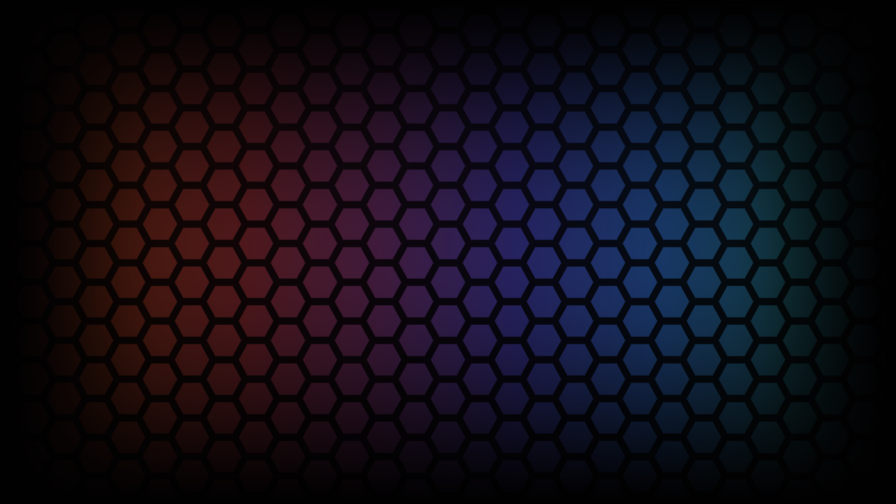
A Shadertoy shader for this pattern:

```glsl
// Dark honeycomb mesh lit by a soft red-to-teal glow that fades to black at the borders.

// Distance from the nearest cell centre; cells are one unit tall and meet at 0.5.
float hexDistance(vec2 p) {
    const vec2 period = vec2(sqrt(3.0), 1.0);
    vec2 a = p - period * floor(p / period + 0.5);
    vec2 b = p - period * (floor(p / period) + 0.5);
    vec2 q = abs(dot(a, a) < dot(b, b) ? a : b);
    return max(q.y, dot(q, vec2(sqrt(3.0), 1.0) * 0.5));
}

// Hue sweep from ember through violet and blue to teal.
vec3 spectrum(float x) {
    vec3 stops[6] = vec3[6](
        vec3(0.26, 0.09, 0.04),
        vec3(0.30, 0.09, 0.10),
        vec3(0.24, 0.10, 0.23),
        vec3(0.14, 0.13, 0.37),
        vec3(0.09, 0.21, 0.40),
        vec3(0.06, 0.22, 0.25));
    float t = clamp((x - 0.12) / 0.76, 0.0, 1.0) * 5.0;
    vec3 color = stops[0];
    for (int i = 1; i < 6; i++) {
        color = mix(color, stops[i], clamp(t - float(i - 1), 0.0, 1.0));
    }
    return color;
}

// Glow that reaches zero on all four borders, so the tile wraps.
float glow(vec2 uv) {
    float across = smoothstep(0.0, 0.19, uv.x) * smoothstep(0.0, 0.19, 1.0 - uv.x);
    return across * pow(max(sin(3.14159 * uv.y), 0.0), 1.3);
}

void mainImage(out vec4 fragColor, in vec2 fragCoord) {
    vec2 uv = fragCoord / iResolution.xy;

    // 14 column pairs by 13 rows
    vec2 p = vec2(uv.x * 14.0 * sqrt(3.0), uv.y * 13.0 - 0.72);
    float aa = 13.0 / iResolution.y;
    float cell = 1.0 - smoothstep(-aa, aa, hexDistance(p) - 0.405);

    // The mesh catches a little more light towards the top
    vec3 light = spectrum(uv.x) * glow(uv);
    float meshLight = 0.14 + 0.12 * smoothstep(0.3, 0.9, uv.y) * smoothstep(1.0, 0.9, uv.y);
    vec3 color = light * mix(meshLight, 1.0, cell) + vec3(0.006, 0.004, 0.006);

    fragColor = vec4(color, 1.0);
}
```
